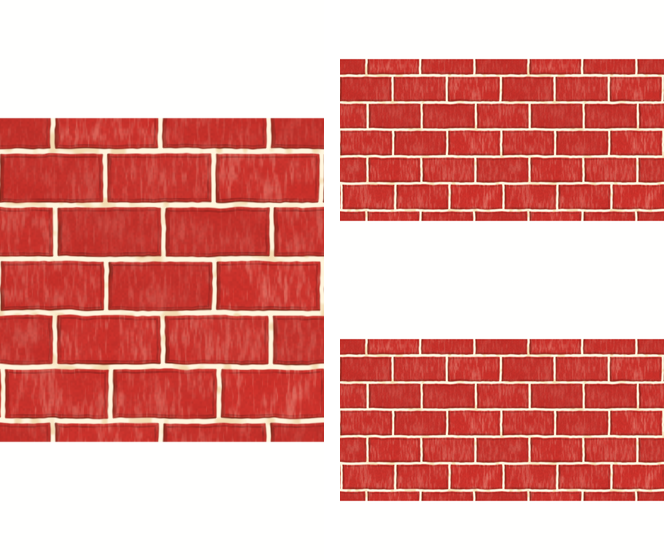
Left, the tile; right, the same tile 2 across and 2 down.
Give the GLSL for this texture, as a WebGL 1 fragment shader.

```glsl
precision highp float;
// Red brick wall in running bond with cream mortar, set as a square band between white margins.

uniform vec2 u_resolution;

#define BRICKS vec2(3.0, 6.0)   // repeats across and down the wall
#define BAND vec2(0.211, 0.578) // bottom and height of the wall on the canvas
#define ROW_PHASE 0.065         // height of the lowest mortar line in the wall
#define MORTAR vec2(0.0070, 0.0078) // half widths of upright and level joints
#define SOFTNESS 0.0035
#define WOBBLE 0.005
#define ROW_JITTER 0.05
#define STREAKS 0.85

const vec3 MARGIN = vec3(1.0, 1.0, 0.995);
const vec3 CREAM = vec3(1.0, 0.965, 0.87);
const vec3 STAIN = vec3(0.93, 0.80, 0.60);
const vec3 RED = vec3(0.775, 0.185, 0.16);
const vec3 CHALK = vec3(0.86, 0.43, 0.38);
const vec3 BROWN = vec3(0.42, 0.14, 0.08);

float hash(vec2 p) {
  return fract(sin(dot(p, vec2(127.1, 311.7))) * 43758.5453);
}

// Value noise over the unit square that wraps after `period` cells.
float noise(vec2 uv, vec2 period) {
  vec2 p = uv * period;
  vec2 i = floor(p);
  vec2 f = fract(p);
  f = f * f * (3.0 - 2.0 * f);
  vec2 a = mod(i, period);
  vec2 b = mod(i + 1.0, period);
  return mix(mix(hash(a), hash(vec2(b.x, a.y)), f.x),
             mix(hash(vec2(a.x, b.y)), hash(b), f.x), f.y);
}

// Signed distance to a rounded box, negative inside.
float roundBox(vec2 p, vec2 halfSize, float radius) {
  vec2 q = abs(p) - halfSize + radius;
  return length(max(q, 0.0)) + min(max(q.x, q.y), 0.0) - radius;
}

// Brick face: tone of each brick, upright brush streaks and fine grain.
vec3 brickFace(vec2 wall, vec2 id) {
  float tone = hash(id + 3.7);
  float streak = noise(wall, vec2(110.0, 22.0)) * 0.6
               + noise(wall, vec2(190.0, 50.0)) * 0.4;
  float cloud = noise(wall, vec2(12.0, 18.0));
  float grain = noise(wall, vec2(150.0, 140.0)) - 0.5;
  float wear = smoothstep(0.35, 0.95, streak + 0.35 * (cloud - 0.5));
  vec3 face = mix(RED, CHALK, STREAKS * wear * (0.4 + 0.6 * tone) + 0.12 * cloud);
  return face * (0.96 + 0.06 * tone + 0.07 * grain);
}

vec3 brickWall(vec2 wall, float pixel) {
  // Uneven edges
  vec2 bend = vec2(noise(wall, vec2(14.0, 17.0)), noise(wall, vec2(19.0, 13.0)))
            + 0.5 * vec2(noise(wall, vec2(47.0, 53.0)), noise(wall, vec2(59.0, 43.0)));
  vec2 grid = (wall + (bend - 0.75) * WOBBLE - vec2(0.0, ROW_PHASE)) * BRICKS;

  // Running bond: every second row moves by half a brick
  float row = mod(floor(grid.y), BRICKS.y);
  grid.x -= 0.5 * mod(row, 2.0) + (hash(vec2(row, 8.3)) - 0.5) * ROW_JITTER;
  vec2 id = vec2(mod(floor(grid.x), BRICKS.x), row);
  vec2 size = 1.0 / BRICKS;
  vec2 local = fract(grid) * size;
  float d = roundBox(local - 0.5 * size, 0.5 * size - MORTAR, 0.004);
  float soft = max(SOFTNESS, pixel);

  // Brick with a faint pressed line just inside its rim
  vec3 brick = brickFace(wall, id);
  float patches = noise(wall, vec2(23.0, 29.0));
  float rim = 1.0 - smoothstep(0.001, 0.005, abs(d + 0.010));
  brick *= 1.0 - 0.14 * rim * (0.4 + patches);

  // Patchy shade along the left and lower edges, lighter along the right
  vec2 inset = local - MORTAR;
  float rightInset = size.x - local.x - MORTAR.x;
  float leftShade = 1.0 - smoothstep(0.001, 0.012, inset.x);
  float lowShade = 1.0 - smoothstep(0.001, 0.008, inset.y);
  float rightShade = 0.4 * (1.0 - smoothstep(0.0, 0.007, rightInset));
  float shade = max(max(leftShade, lowShade), rightShade);
  brick = mix(brick, BROWN, shade * (0.3 + 0.65 * patches));

  // Mortar with scattered stains
  float stain = smoothstep(0.55, 0.95, noise(wall, vec2(37.0, 31.0)));
  vec3 joint = mix(CREAM, STAIN, 0.65 * stain);
  return mix(brick, joint, smoothstep(-soft, soft, d));
}

void main() {
  vec2 canvas = gl_FragCoord.xy / u_resolution;
  vec2 wall = vec2(canvas.x, (canvas.y - BAND.x) / BAND.y);
  float pixel = 1.0 / u_resolution.x;
  float pixelUp = 1.0 / (u_resolution.y * BAND.y);

  // White margins above and below the band
  float outside = abs(wall.y - 0.5) - 0.5;
  float margin = smoothstep(-pixelUp, pixelUp, outside);
  gl_FragColor = vec4(mix(brickWall(wall, pixel), MARGIN, margin), 1.0);
}
```
